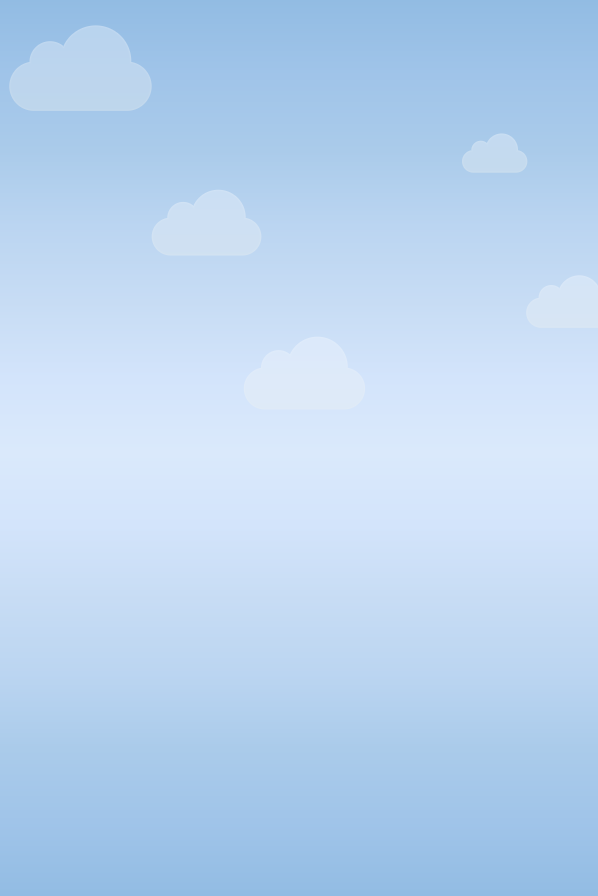
A WebGL 2 fragment shader for this background:

```glsl
#version 300 es
precision highp float;
// Pale blue sky, brightest at mid height, with five translucent clouds.

#define HORIZON 0.495
#define CLOUD_ALPHA 0.35
#define RIM_ALPHA 0.08
#define RIM_WIDTH 0.0015
#define CLOUD_TOP vec3(0.97, 0.98, 1.0)
#define CLOUD_BASE vec3(0.93, 0.945, 0.94)

uniform vec2 u_resolution;
out vec4 outColor;

// Sky colours at even steps from the horizon outwards
const vec3 SKY[7] = vec3[7](
    vec3(0.855, 0.914, 0.984),
    vec3(0.827, 0.894, 0.984),
    vec3(0.780, 0.863, 0.957),
    vec3(0.733, 0.835, 0.945),
    vec3(0.667, 0.796, 0.918),
    vec3(0.627, 0.769, 0.914),
    vec3(0.573, 0.737, 0.890));

// Cloud layout in canvas heights: centre x, base y, width
const vec3 CLOUDS[5] = vec3[5](
    vec3(0.0898, 0.8763, 0.1589),
    vec3(0.2305, 0.7148, 0.1224),
    vec3(0.5521, 0.8073, 0.0729),
    vec3(0.6361, 0.6341, 0.0977),
    vec3(0.3398, 0.5430, 0.1354));

vec3 skyColor(float y) {
    float span = y > HORIZON ? 1.0 - HORIZON : HORIZON;
    float t = clamp(abs(y - HORIZON) / span, 0.0, 1.0) * 6.0;
    int i = min(int(t), 5);
    return mix(SKY[i], SKY[i + 1], t - float(i));
}

// Distance to a cloud of unit width standing on y = 0
float cloudDistance(vec2 q) {
    vec2 fromCore = vec2(max(abs(q.x) - 0.327, 0.0), q.y - 0.173);
    float pill = length(fromCore) - 0.173;
    float bigPuff = length(q - vec2(0.107, 0.35)) - 0.25;
    float smallPuff = length(q - vec2(-0.213, 0.344)) - 0.145;
    // Keep the large puff from dipping below the base
    return max(min(pill, min(bigPuff, smallPuff)), -q.y);
}

void main() {
    vec2 p = gl_FragCoord.xy / u_resolution.y;
    float pixel = 1.0 / u_resolution.y;
    vec3 color = skyColor(p.y);

    for (int i = 0; i < 5; i++) {
        vec3 cloud = CLOUDS[i];
        vec2 q = (p - cloud.xy) / cloud.z;
        float d = cloudDistance(q) * cloud.z;
        float cover = clamp(0.5 - d / pixel, 0.0, 1.0);
        float rim = 1.0 - smoothstep(0.0, RIM_WIDTH + pixel, abs(d));
        vec3 fill = mix(CLOUD_BASE, CLOUD_TOP, clamp(q.y / 0.6, 0.0, 1.0));
        color = mix(color, fill, cover * (CLOUD_ALPHA + RIM_ALPHA * rim));
    }
    outColor = vec4(color, 1.0);
}
```
